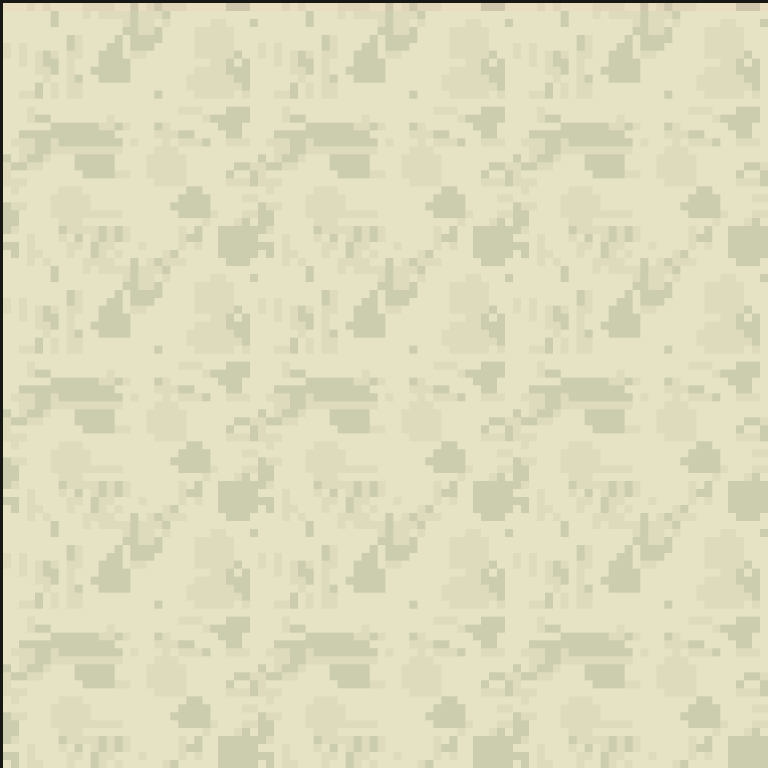
This texture is drawn by a WebGL 1 fragment shader. Its source:

```glsl
precision highp float;
// Pale blocky camouflage: a 32 by 32 cell tile repeated three times each way, with a dark top and left rule.

uniform vec2 u_resolution;

const float REPEATS = 3.0;
const float CELLS = 32.0;
const float RULE = 0.0039;
const vec3 CREAM = vec3(0.900, 0.887, 0.770);
const vec3 SAND = vec3(0.870, 0.857, 0.742);
const vec3 SAGE = vec3(0.800, 0.800, 0.688);
const vec3 INK = vec3(0.09, 0.09, 0.08);
const vec3 WARM_TINT = vec3(1.01, 0.975, 0.98);

float hash(vec2 p, float seed) {
  vec3 q = fract(vec3(p.xyx + seed) * vec3(0.1031, 0.1030, 0.0973));
  q += dot(q, q.yzx + 33.33);
  return fract((q.x + q.y) * q.z);
}

// Value noise that wraps after the given number of lattice steps
float wrappedNoise(vec2 p, float period, float seed) {
  vec2 i = floor(p);
  vec2 f = smoothstep(0.0, 1.0, fract(p));
  vec2 a = mod(i, period);
  vec2 b = mod(i + 1.0, period);
  float low = mix(hash(a, seed), hash(vec2(b.x, a.y), seed), f.x);
  float high = mix(hash(vec2(a.x, b.y), seed), hash(b, seed), f.x);
  return mix(low, high, f.y);
}

// One random value per short run of cells; each column of runs is staggered
float strokeValue(vec2 cell, float runLength, float seed) {
  float stagger = floor(hash(vec2(cell.x, 7.0), seed) * runLength);
  return hash(vec2(cell.x, floor((cell.y + stagger) / runLength)), seed + 5.0);
}

// Ragged elliptical patch, wrapped round the tile
float patchMask(vec2 cell, vec2 center, vec2 radius) {
  vec2 d = mod(cell + 0.5 - center + 0.5 * CELLS, CELLS) - 0.5 * CELLS;
  float ragged = 0.3 * (hash(cell, 41.0) - 0.5);
  return step(length(d / radius) + ragged, 1.0);
}

float darkPatches(vec2 cell) {
  float m = patchMask(cell, vec2(13.7, 7.8), vec2(2.2));
  m = max(m, patchMask(cell, vec2(29.7, 30.1), vec2(3.0)));
  m = max(m, patchMask(cell, vec2(24.0, 25.4), vec2(2.4, 1.8)));
  m = max(m, patchMask(cell, vec2(8.5, 16.4), vec2(2.2, 1.5)));
  m = max(m, patchMask(cell, vec2(29.0, 14.4), vec2(2.4, 1.3)));
  return max(m, patchMask(cell, vec2(11.5, 20.4), vec2(2.4, 1.3)));
}

float softPatches(vec2 cell) {
  float m = patchMask(cell, vec2(20.4, 20.4), vec2(2.8));
  m = max(m, patchMask(cell, vec2(26.2, 10.0), vec2(3.2, 2.0)));
  m = max(m, patchMask(cell, vec2(26.5, 5.0), vec2(2.6)));
  return max(m, patchMask(cell, vec2(8.5, 25.0), vec2(2.4)));
}

// Quiet lanes crossing the tile
float laneMask(vec2 cell) {
  float across = step(abs(cell.y - 12.0), 0.5);
  float down = step(abs(cell.x - 17.5), 0.6) * step(11.0, cell.y) * step(cell.y, 28.0);
  return max(across, down);
}

vec3 cellColor(vec2 cell) {
  // Upright strokes near the tile seam, level strokes through the middle
  float level = step(13.0, cell.y) * step(cell.y, 27.0);
  vec2 along = mix(cell, cell.yx, level);
  float cluster = wrappedNoise(cell / 4.0, CELLS / 4.0, 3.0);
  float quiet = 0.2 * laneMask(cell);

  float dark = 0.4 * cluster + 0.6 * strokeValue(along, 2.0, 11.0) - quiet;
  float soft = 0.5 * cluster + 0.5 * strokeValue(along, 3.0, 23.0) - quiet;
  float isDark = max(step(0.72, dark), darkPatches(cell));
  float isSoft = max(step(0.59, soft), softPatches(cell));
  return mix(mix(CREAM, SAND, isSoft), SAGE, isDark);
}

vec3 surface(vec2 uv) {
  vec2 fromCorner = vec2(uv.x, 1.0 - uv.y);
  vec2 grid = floor((fromCorner - RULE) / (1.0 - RULE) * REPEATS * CELLS);
  vec3 color = cellColor(mod(grid, CELLS));
  // Faint warmth along the very first row
  color *= mix(vec3(1.0), WARM_TINT, step(grid.y, 0.5));
  float inside = step(RULE, min(fromCorner.x, fromCorner.y));
  return mix(INK, color, inside);
}

void main() {
  // Average a 3 by 3 set of samples to smooth the cell edges
  vec3 sum = vec3(0.0);
  for (int y = 0; y < 3; y++) {
    for (int x = 0; x < 3; x++) {
      vec2 offset = (vec2(float(x), float(y)) - 1.0) / 3.0;
      sum += surface((gl_FragCoord.xy + offset) / u_resolution);
    }
  }
  gl_FragColor = vec4(sum / 9.0, 1.0);
}
```
